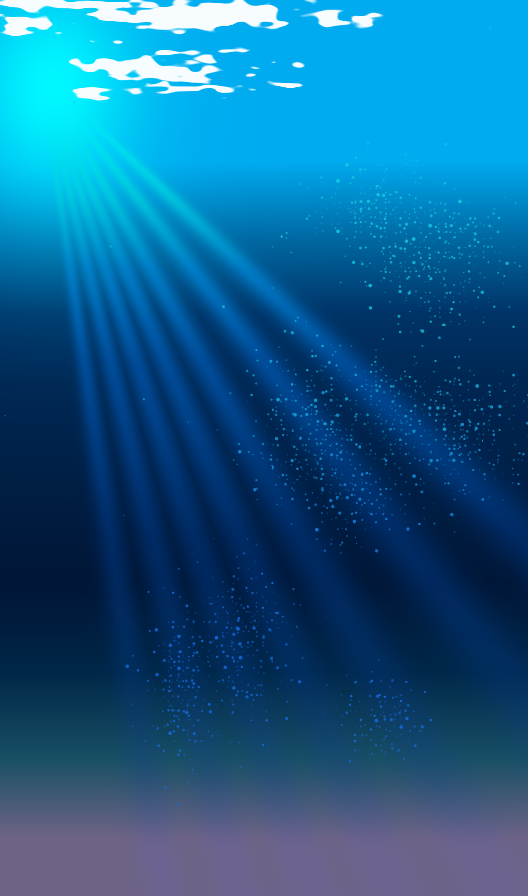
Reproduce this background procedurally as a Shadertoy shader.

```glsl
// Underwater scene: a depth gradient lit by a cyan glow near the surface,
// with soft light shafts fanning out from it, broken foam at the top and
// drifting clouds of sparks. Lengths are in canvas heights, depth runs down.

const int STOPS = 8, SHAFTS = 7, FOAMS = 11, CLOUDS = 9, FLECKS = 9;
const vec2 SUN = vec2(0.0456, 0.0807);       // where the shafts converge
const vec2 GLOW_CENTER = vec2(0.060, 0.098);
const vec3 GLOW_CYAN = vec3(0.0, 0.97, 1.0);
const vec3 GLOW_BLUE = vec3(0.0, 0.72, 0.94);
const vec3 FOAM_WHITE = vec3(0.97, 0.99, 1.0);
const vec3 SPARK_TEAL = vec3(0.08, 0.80, 0.88);
const vec3 SPARK_BLUE = vec3(0.08, 0.42, 0.88);
const float SHAFT_STRENGTH = 0.82;
const float SPARK_DENSITY = 0.62;

// Colour stops: rgb, depth
const vec4 WATER[STOPS] = vec4[](
    vec4(0.00, 0.67, 0.94, 0.180), vec4(0.00, 0.41, 0.64, 0.265),
    vec4(0.00, 0.20, 0.40, 0.350), vec4(0.00, 0.15, 0.32, 0.430),
    vec4(0.00, 0.085, 0.21, 0.650), vec4(0.00, 0.15, 0.28, 0.750),
    vec4(0.09, 0.31, 0.39, 0.845), vec4(0.43, 0.39, 0.52, 0.935));
const vec4 SHAFT_COLOR[STOPS] = vec4[](
    vec4(0.00, 0.93, 0.96, 0.140), vec4(0.00, 0.80, 0.87, 0.220),
    vec4(0.00, 0.52, 0.82, 0.300), vec4(0.00, 0.33, 0.66, 0.400),
    vec4(0.00, 0.19, 0.45, 0.600), vec4(0.01, 0.20, 0.43, 0.760),
    vec4(0.10, 0.29, 0.48, 0.860), vec4(0.42, 0.39, 0.62, 0.950));

// Sideways run of each shaft per unit of depth
const float SLOPE[SHAFTS] = float[](0.15, 0.24, 0.33, 0.43, 0.56, 0.77, 1.04);

// Ellipses: centre, radii
const vec4 FOAM[FOAMS] = vec4[](
    vec4(0.215, 0.018, 0.105, 0.015), vec4(0.020, 0.028, 0.040, 0.007),
    vec4(0.110, 0.005, 0.150, 0.005), vec4(0.365, 0.019, 0.026, 0.009),
    vec4(0.412, 0.024, 0.026, 0.007), vec4(0.125, 0.072, 0.038, 0.011),
    vec4(0.180, 0.080, 0.055, 0.010), vec4(0.210, 0.101, 0.050, 0.005),
    vec4(0.263, 0.055, 0.017, 0.004), vec4(0.190, 0.061, 0.022, 0.004),
    vec4(0.102, 0.104, 0.013, 0.004));
const vec4 CLOUD[CLOUDS] = vec4[](
    vec4(0.420, 0.240, 0.060, 0.040), vec4(0.485, 0.285, 0.060, 0.060),
    vec4(0.440, 0.460, 0.060, 0.050), vec4(0.355, 0.480, 0.055, 0.070),
    vec4(0.500, 0.480, 0.070, 0.060), vec4(0.390, 0.545, 0.050, 0.045),
    vec4(0.205, 0.760, 0.035, 0.065), vec4(0.270, 0.710, 0.040, 0.070),
    vec4(0.425, 0.805, 0.035, 0.035));

float hash(vec2 p) {
    vec3 q = fract(p.xyx * vec3(0.1031, 0.1030, 0.0973));
    q += dot(q, q.yzx + 33.33);
    return fract((q.x + q.y) * q.z);
}

float noise(vec2 p) {
    vec2 i = floor(p), f = fract(p);
    f = f * f * (3.0 - 2.0 * f);
    return mix(mix(hash(i), hash(i + vec2(1, 0)), f.x),
               mix(hash(i + vec2(0, 1)), hash(i + vec2(1, 1)), f.x), f.y);
}

vec3 gradient(vec4 stops[STOPS], float depth) {
    vec3 color = stops[0].rgb;
    for (int i = 1; i < STOPS; i++) {
        float t = (depth - stops[i - 1].a) / (stops[i].a - stops[i - 1].a);
        color = mix(color, stops[i].rgb, clamp(t, 0.0, 1.0));
    }
    return color;
}

float shafts(vec2 p) {
    float drop = p.y - SUN.y;
    float slope = (p.x - SUN.x) / max(drop, 0.001);
    float light = 0.0;
    for (int i = 0; i < SHAFTS; i++) {
        float offset = (slope - SLOPE[i]) / (0.02 + 0.06 * SLOPE[i]);
        light = max(light, exp(-offset * offset));
    }
    return light * smoothstep(0.02, 0.10, drop) * mix(1.0, 0.55, smoothstep(0.4, 1.0, p.y));
}

float ellipse(vec2 p, vec2 center, vec2 radii) {
    return (length((p - center) / radii) - 1.0) * radii.y;
}

// Ragged foam: large patches and scattered flecks with warped outlines
float foam(vec2 p, float pixel) {
    vec2 ripple = vec2(noise(p * vec2(45, 110)), noise(p * vec2(55, 130) + 17.0)) - 0.5;
    vec2 q = p + ripple * vec2(0.022, 0.010);
    float d = 1.0;
    for (int i = 0; i < FOAMS; i++) d = min(d, ellipse(q, FOAM[i].xy, FOAM[i].zw));
    for (int i = 0; i < FLECKS; i++) {
        vec2 seed = vec2(float(i), 7.0);
        vec2 center = vec2(0.04 + 0.30 * hash(seed), 0.040 + 0.055 * hash(seed + 31.0));
        d = min(d, ellipse(q, center, vec2(0.009, 0.0025)));
    }
    d += 0.010 * (noise(p * vec2(60, 190) + 5.0) - 0.45);
    return 1.0 - smoothstep(-pixel, pixel, d);
}

// One jittered dot per grid cell, kept where the clouds are dense
float sparks(vec2 p, float cell, float density, float pixel) {
    vec2 id = floor(p / cell) + 100.0 * cell;
    vec2 jitter = 0.25 + 0.5 * vec2(hash(id + 11.0), hash(id + 47.0));
    float bright = hash(id + 83.0);
    float radius = cell * mix(0.10, 0.23, bright * bright);
    float d = length(fract(p / cell) - jitter) * cell - radius;
    float dot_ = 1.0 - smoothstep(-0.5 * pixel, 0.7 * pixel, d);
    return dot_ * step(hash(id), density) * mix(0.25, 1.0, bright);
}

void mainImage(out vec4 fragColor, in vec2 fragCoord) {
    float pixel = 1.0 / iResolution.y;
    vec2 p = vec2(fragCoord.x, iResolution.y - fragCoord.y) * pixel;

    // Water and glow
    vec3 color = gradient(WATER, p.y);
    vec2 away = (p - GLOW_CENTER) * vec2(1.0, 0.8);
    float r2 = dot(away, away);
    color = mix(color, GLOW_BLUE, 0.75 * exp(-r2 / 0.020));
    color = mix(color, GLOW_CYAN, exp(-r2 / 0.0075));

    // Light shafts
    color = mix(color, gradient(SHAFT_COLOR, p.y), SHAFT_STRENGTH * shafts(p));

    // Spark clouds
    float density = 0.0;
    for (int i = 0; i < CLOUDS; i++) {
        vec2 q = (p - CLOUD[i].xy) / CLOUD[i].zw;
        density = max(density, exp(-dot(q, q)));
    }
    density *= SPARK_DENSITY;
    float glint = max(sparks(p, 0.0085, density, pixel), sparks(p + 0.37, 0.0055, density, pixel));
    color = mix(color, mix(SPARK_TEAL, SPARK_BLUE, smoothstep(0.25, 0.75, p.y)), 0.85 * glint);

    // Surface foam
    color = mix(color, FOAM_WHITE, foam(p, pixel));
    fragColor = vec4(color, 1.0);
}
```
